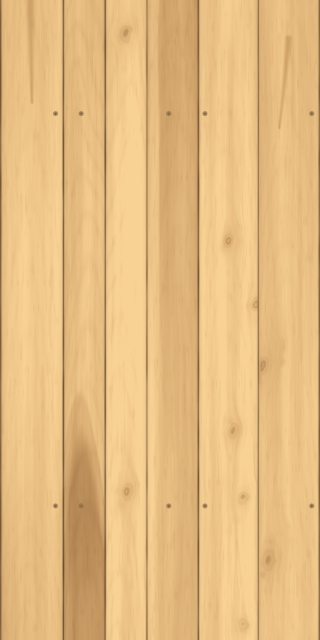
A WebGL 1 fragment shader for this texture:

```glsl
precision highp float;
// Six upright pale timber planks of unequal width, with dark joints and two rows of screws.
// Stretched noise and arched rings form the grain; knots bend it, and a brown
// stain, resin streaks and a tone for each plank vary the boards.

uniform vec2 u_resolution;

float hash(vec2 p) {
  p = fract(p * vec2(0.1031, 0.1137));
  p += dot(p, p.yx + 33.33);
  return fract((p.x + p.y) * p.x * 17.3);
}

float noise(vec2 p) {
  vec2 i = floor(p), f = fract(p);
  f = f * f * (3.0 - 2.0 * f);
  return mix(mix(hash(i), hash(i + vec2(1, 0)), f.x),
             mix(hash(i + vec2(0, 1)), hash(i + vec2(1, 1)), f.x), f.y);
}

// Joint positions across the width, including both outer edges
float jointX(int i) {
  if (i == 0) return 0.002;
  if (i == 1) return 0.198;
  if (i == 2) return 0.329;
  if (i == 3) return 0.459;
  if (i == 4) return 0.620;
  if (i == 5) return 0.807;
  return 0.998;
}

float plankTone(float id) {
  if (id < 0.5) return 0.88;
  if (id < 1.5) return 0.86;
  if (id < 2.5) return 0.97;
  if (id < 3.5) return 0.84;
  return id < 4.5 ? 0.96 : 0.91;
}

// Soft tapering mark between two points
float streak(vec2 p, vec2 a, vec2 b, float width) {
  float h = clamp(dot(p - a, b - a) / dot(b - a, b - a), 0.0, 1.0);
  return smoothstep(width * (0.4 + 0.6 * h), 0.0, length(p - mix(a, b, h)));
}

// Scattered knots: seven on the right boards, two on the third
vec2 knotCentre(float i) {
  if (i > 6.5) return vec2(0.393, 0.464 + 1.43 * (i - 7.0));
  return vec2(0.775 + 0.06 * cos((i - 1.0) * 1.85), 0.05 + 0.2 * i);
}

void main() {
  vec2 p = gl_FragCoord.xy / u_resolution * vec2(1.0, 2.0);
  float px = 1.0 / u_resolution.x;

  // Find the plank under this point
  float id = 0.0, left = jointX(0), right = jointX(1);
  for (int i = 1; i < 6; i++) {
    if (p.x > jointX(i)) {
      id = float(i);
      left = jointX(i);
      right = jointX(i + 1);
    }
  }
  float across = (p.x - left) / (right - left);

  // Knots spread the grain sideways and leave dark cores with rings
  vec2 g = p;
  float knots = 0.0;
  for (int i = 0; i < 9; i++) {
    float k = float(i);
    vec2 c = knotCentre(k);
    float size = c.x > 0.807 ? 0.028 : 0.017;
    vec2 d = (p - c) * vec2(1.0, 0.75);
    d.y -= d.x * (c.x > 0.807 ? 0.7 : 0.2);
    float r = length(d) / size + 0.9 * (noise(p * 45.0) - 0.5);
    float same = step(left, c.x) * step(c.x, right);
    g.x -= same * (p.x - c.x) * 0.75 * exp(-r * r * 0.22);
    knots += same * exp(-r * r * 1.1) * (0.18 + 0.06 * sin(r * 9.0));
    knots += same * (0.10 * exp(-r * r * 9.0) + 0.06 * exp(-r * r * 0.15));
  }

  // Broad drifting bands, long fibres and short pores
  g.x += 0.012 * (noise(vec2(g.x * 9.0 + id * 31.0, g.y * 2.5)) - 0.5);
  vec2 s = g + vec2(id * 3.7, id * 5.3);
  float tone = plankTone(id);
  tone += 0.12 * (noise(s * vec2(11.0, 0.9)) - 0.5);
  tone += 0.14 * (noise(s * vec2(30.0, 1.1)) - 0.5);
  tone += 0.08 * (noise(s * vec2(80.0, 1.8)) - 0.5);
  tone += 0.05 * (noise(s * vec2(200.0, 9.0)) - 0.5);
  tone -= 0.045 * smoothstep(0.65, 0.95, noise(s * vec2(190.0, 26.0)));

  // Arched growth rings, clearest on the narrow second and third boards
  float dx = g.x - mix(left, right, 0.5 + 0.12 * sin(id * 2.4));
  float arch = g.y + 65.0 * dx * dx + 0.45 * noise(s * vec2(12.0, 2.0));
  float ring = pow(0.5 + 0.5 * sin(arch * 32.0), 4.0);
  tone -= ring * (id > 0.5 && id < 2.5 ? 0.04 : 0.02);

  // Fourth board: pale sapwood strip beside darker heartwood
  if (id > 2.5 && id < 3.5) {
    float heart = smoothstep(0.20, 0.26, across + 0.05 * (noise(s * vec2(3.0, 4.0)) - 0.5));
    tone += mix(0.09, -0.14 * smoothstep(0.5, 1.9, p.y), heart);
  }

  // Brown stain climbing to a point on the second board
  if (id > 0.5 && id < 1.5) {
    float rise = 0.80 - p.y - 75.0 * pow(p.x - 0.257, 2.0) + 0.14 * (noise(s * vec2(30.0, 5.0)) - 0.5);
    tone -= 0.14 * smoothstep(0.0, 0.05, rise) + 0.30 * smoothstep(0.10, 0.30, rise);
    tone += 0.12 * smoothstep(0.35, 0.05, p.y);
  }

  // Resin streaks, knots, and gentle shade toward the top
  tone -= 0.24 * streak(g, vec2(0.101, 1.68), vec2(0.098, 2.0), 0.020);
  tone -= 0.24 * streak(g, vec2(0.868, 1.60), vec2(0.900, 1.88), 0.017);
  tone -= knots + 0.07 * smoothstep(1.2, 2.0, p.y);
  tone = clamp(tone + 0.025, 0.0, 1.02);
  vec3 wood = mix(vec3(0.54, 0.40, 0.24), vec3(0.965, 0.81, 0.57), pow(vec3(tone), vec3(1.0, 1.25, 1.4)));

  // Joints: soft shadow around a thin uneven line, paler and browner at the third
  float edge = min(abs(p.x - left), abs(right - p.x));
  float joint = id + step(0.5, across);
  float wear = noise(vec2(joint * 17.0, p.y * 14.0));
  float depth = joint == 3.0 ? 0.45 + 0.35 * wear : 0.60 + 0.2 * wear;
  float halfWidth = joint == 5.0 ? 0.0010 : 0.0017 + 0.0006 * wear;
  vec3 gap = joint == 3.0 ? vec3(0.50, 0.33, 0.17) : vec3(0.33, 0.22, 0.11);
  wood *= 1.0 - 0.16 * exp(-edge / 0.004);
  wood = mix(wood, gap, depth * smoothstep(halfWidth + px, halfWidth - px, edge));

  // Two rows of screws, on every board but the third
  float place = id == 4.0 ? 0.11 : (id == 1.0 || id == 3.0 ? 0.425 : 0.875);
  vec2 q = vec2(p.x - mix(left, right, place), abs(p.y - 1.032) - 0.613);
  float r = length(q);
  float fitted = id == 2.0 ? 0.0 : 1.0;
  wood = mix(wood, vec3(0.48, 0.35, 0.21), 0.7 * fitted * smoothstep(0.0072 + px, 0.0072 - px, r));
  wood = mix(wood, vec3(0.66, 0.54, 0.38), fitted * smoothstep(0.005 + px, 0.005 - px, r));
  wood = mix(wood, vec3(0.32, 0.23, 0.14), 0.8 * fitted * smoothstep(0.002 + px, 0.002 - px, r));

  gl_FragColor = vec4(wood, 1.0);
}
```
